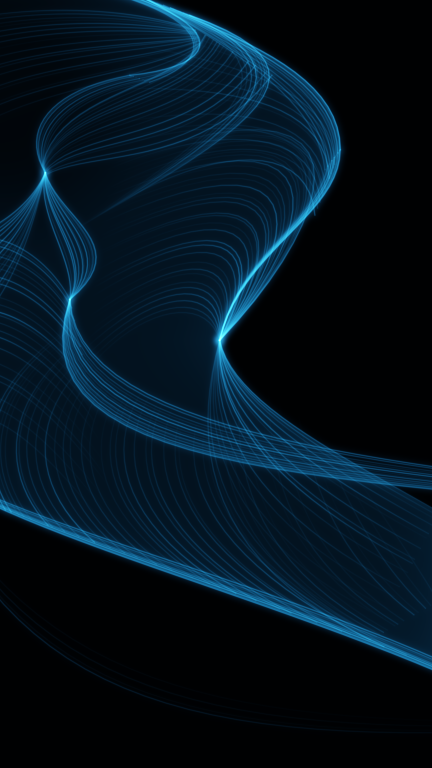
Write a Shadertoy shader that draws this background.

```glsl
// Draws twisted translucent ribbons of glowing blue strands on black.

const vec3 ABSORB = vec3(0.10, 0.62, 1.05);   // per-channel response to light
const vec3 NIGHT = vec3(0.0, 0.003, 0.008);
const float ASPECT = 0.5625;
const int STEPS = 20;

// Points where the ribbons twist and all strands meet
const vec2 KNOT_RIGHT = vec2(0.286, 0.557);
const vec2 KNOT_LEFT = vec2(0.059, 0.775);
const vec2 KNOT_LOW = vec2(0.091, 0.610);

// Outline of the cloth and curves shared by neighbouring ribbons
const mat4x2 CREST = mat4x2(.169, 1.01, .299, .954, .443, .909, .443, .805);
const mat4x2 FALL = mat4x2(vec2(.443, .805), .443, .720, .313, .674, KNOT_RIGHT);
const mat4x2 SWEEP = mat4x2(KNOT_RIGHT, .302, .479, .430, .414, .573, .333);
const mat4x2 HEM = mat4x2(-.013, .344, .130, .277, .365, .212, .573, .124);
const mat4x2 LEFT_FALL = mat4x2(-.013, .596, .026, .590, .078, .557, .117, .492);
const mat4x2 INNER_FALL = mat4x2(KNOT_RIGHT, .247, .414, .273, .271, .482, .167);

float hash(float n) {
    n = fract(n * 0.1031);
    n *= n + 33.33;
    n *= n + n;
    return fract(n);
}

vec2 bezier(mat4x2 c, float t) {
    float u = 1.0 - t;
    return c * vec4(u * u * u, 3.0 * u * u * t, 3.0 * u * t * t, t * t * t);
}

// Other coordinate of a monotone curve where the given axis equals v
float crossing(mat4x2 c, float v, int axis) {
    float t = 0.0, span = 0.5;
    bool rising = c[3][axis] > c[0][axis];
    for (int i = 0; i < 14; i++) {
        if ((bezier(c, t + span)[axis] < v) == rising) t += span;
        span *= 0.5;
    }
    return bezier(c, t)[1 - axis];
}

// Returns distance to the curve and the parameter of the nearest point
vec2 curveDistance(vec2 p, mat4x2 c) {
    vec2 nearest = vec2(1e3, 0.0), a = c[0];
    for (int i = 1; i <= STEPS; i++) {
        vec2 b = bezier(c, float(i) / float(STEPS));
        vec2 ab = b - a, ap = p - a;
        float h = clamp(dot(ap, ab) / dot(ab, ab), 0.0, 1.0);
        vec2 gap = ap - ab * h;
        float d2 = dot(gap, gap);
        if (d2 < nearest.x) nearest = vec2(d2, (float(i - 1) + h) / float(STEPS));
        a = b;
    }
    return vec2(sqrt(nearest.x), nearest.y);
}

// Light of strands blended from an edge curve to an inner curve;
// gain holds the brightness at the start and end of the strands
float ribbon(vec2 p, mat4x2 edge, mat4x2 inner, int count, vec2 gain) {
    vec2 lo = edge[0], hi = lo;
    for (int k = 0; k < 4; k++) {
        lo = min(lo, min(edge[k], inner[k]));
        hi = max(hi, max(edge[k], inner[k]));
    }
    if (any(lessThan(p, lo - 0.02)) || any(greaterThan(p, hi + 0.02))) return 0.0;
    float width = max(0.001, 0.5 / iResolution.y);
    float seed = floor(dot(edge[1] + inner[1], vec2(910.0, 570.0)));
    float light = 0.0;
    for (int i = 0; i < count; i++) {
        float n = float(i), r = hash(n * 3.7 + seed + 19.0);
        float jitter = i == 0 ? 0.0 : 0.7 * (hash(n + seed) - 0.5);
        float s = pow(clamp((n + jitter) / float(count - 1), 0.0, 1.0), 1.4);
        vec2 near = curveDistance(p, edge * (1.0 - s) + inner * s);
        float power = i == 0 ? 1.1 : 0.2 + r * r;
        float core = exp(-pow(near.x / width, 2.0));
        float halo = 0.09 * exp(-pow(near.x / 0.006, 2.0));
        light += power * mix(gain.x, gain.y, near.y) * (core + halo);
    }
    return light;
}

// Sheer cloth inside the outline, denser at its rims, thin at upper left
float cloth(vec2 p) {
    float side = p.y > CREST[3].y ? crossing(CREST, p.y, 1)
        : p.y > KNOT_RIGHT.y ? crossing(FALL, p.y, 1) : crossing(SWEEP, p.y, 1);
    vec2 inset = vec2(side - p.x, p.y - crossing(HEM, p.x, 0));
    vec2 mask = smoothstep(-0.002, 0.002, inset);
    vec2 rim = exp(-max(inset, 0.0) / 0.04) * vec2(0.09, 0.05);
    float body = mix(0.03, 0.11, smoothstep(0.06, 0.25, length(p - vec2(0.0, 0.88))));
    return mask.x * mask.y * (body + rim.x + rim.y);
}

// Crest, its folds and the arcs that fall to the right knot
float upperRibbons(vec2 p) {
    float l = ribbon(p, CREST, mat4x2(.195, 1., .326, .922, .414, .863, .423, .779), 9, vec2(.65, .5));
    l += ribbon(p, CREST, mat4x2(.130, .720, .25, .80, .40, .83, .41, .72), 16, vec2(.0, .36));
    l += ribbon(p, FALL, mat4x2(vec2(.423, .779), .400, .700, .310, .668, KNOT_RIGHT), 10, vec2(.5, .6));
    l += ribbon(p, mat4x2(vec2(.143, .785), .495, .922, .449, .727, KNOT_RIGHT),
        mat4x2(vec2(.104, .505), .169, .596, .267, .622, KNOT_RIGHT), 32, vec2(.0, .55));
    l += ribbon(p, mat4x2(.247, .98, .430, .915, .358, .850, .130, .720),
        mat4x2(.195, 1., .404, .909, .326, .857, .078, .688), 9, vec2(.95, .0));
    l += ribbon(p, mat4x2(.156, 1.01, .293, .967, .293, .915, .169, .902),
        mat4x2(.130, 1.013, .280, .974, .280, .922, .195, .893), 8, vec2(.6, .3));
    l += ribbon(p, mat4x2(vec2(.169, .902), .065, .883, .026, .831, KNOT_LEFT),
        mat4x2(vec2(.195, .893), .104, .876, .052, .831, KNOT_LEFT), 8, vec2(.3, .4));
    l += ribbon(p, mat4x2(-.013, .98, .078, .993, .182, .987, .254, .961),
        mat4x2(-.013, .844, .078, .889, .195, .896, .260, .941), 18, vec2(.07, .26));
    return l + ribbon(p, mat4x2(.055, .785, .078, .883, .234, .883, .267, .954),
        mat4x2(.059, .772, .117, .805, .260, .779, .354, .902), 16, vec2(.15, .3));
}

// Twist between the two knots on the left
float leftRibbons(vec2 p) {
    float l = ribbon(p, mat4x2(vec2(-.013, .703), .020, .720, .046, .746, KNOT_LEFT),
        mat4x2(vec2(-.013, .596), .026, .648, .046, .714, KNOT_LEFT), 14, vec2(.38, .35));
    l += ribbon(p, mat4x2(KNOT_LEFT, .078, .714, .176, .681, KNOT_LOW),
        mat4x2(KNOT_LEFT, .046, .720, .098, .661, KNOT_LOW), 13, vec2(.4, .4));
    l += ribbon(p, mat4x2(vec2(-.013, .69), .03, .685, .07, .65, KNOT_LOW), LEFT_FALL, 12, vec2(.3, .25));
    return l + ribbon(p, LEFT_FALL, mat4x2(-.013, .45, .04, .43, .10, .36, .16, .28), 12, vec2(.36, .0));
}

// Sweeping band, the wide sheet beneath it and the faint lowest arc
float lowerRibbons(vec2 p) {
    float l = ribbon(p, mat4x2(KNOT_LOW, .033, .440, .247, .395, .573, .362),
        mat4x2(KNOT_LOW, .098, .479, .326, .427, .573, .391), 16, vec2(.5, .36));
    l += ribbon(p, SWEEP, INNER_FALL, 16, vec2(.65, .08));
    l += ribbon(p, mat4x2(.085, .570, -.039, .479, -.026, .388, .007, .336),
        mat4x2(.273, .440, .260, .349, .326, .245, .547, .141), 28, vec2(.0, .42));
    l += ribbon(p, INNER_FALL, mat4x2(.449, .404, .508, .323, .547, .271, .573, .219), 14, vec2(.0, .16));
    l += ribbon(p, HEM, mat4x2(-.013, .355, .143, .290, .365, .232, .573, .141), 9, vec2(.55, .6));
    return l + ribbon(p, mat4x2(-.013, .234, .104, .089, .286, .043, .573, .046),
        mat4x2(-.013, .258, .117, .115, .299, .069, .573, .062), 4, vec2(.16, .04));
}

void mainImage(out vec4 fragColor, in vec2 fragCoord) {
    vec2 p = fragCoord / iResolution.xy * vec2(ASPECT, 1.0);
    float light = cloth(p) + upperRibbons(p) + leftRibbons(p) + lowerRibbons(p);
    fragColor = vec4(NIGHT + 1.0 - exp(-light * ABSORB), 1.0);
}
```
